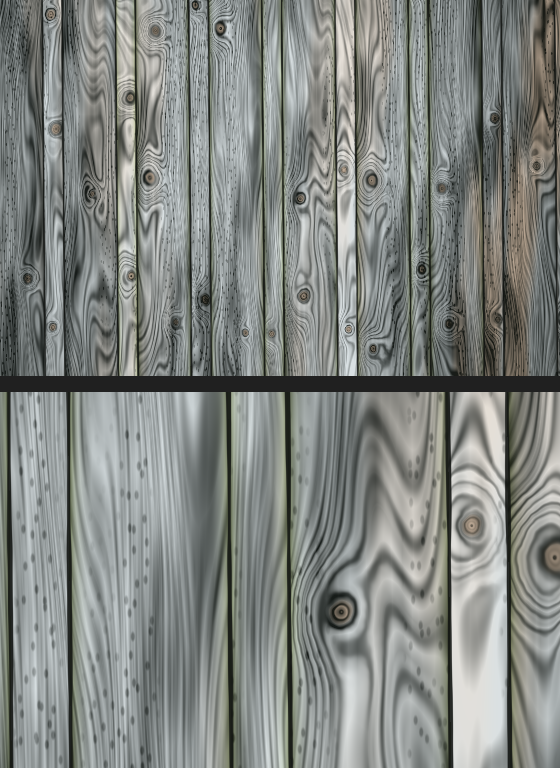
Top, the full canvas; bottom, a detail of the centre.
Give the GLSL for this texture, as a Shadertoy shader.

```glsl
const float PITCH = 0.1307;        // one wide board plus one narrow board
const float FIRST_EDGE = -0.0174;  // left edge of the first wide board
const float WIDE_SHARE = 0.73;     // part of the pitch taken by the wide board
const float LEAN = 0.008;          // sideways drift of the boards with height
const float GAP = 0.0011;          // half width of the dark joint
const float RING_STEP = 0.0066;    // distance between growth lines
const float RING_BEND = 5.5;       // how far the growth lines wander
const float KNOT_STEP = 0.27;      // height holding at most one knot per board
const float KNOT_RADIUS = 0.0105;
const float KNOT_CHANCE = 0.68;
const float BASE_TONE = 0.81;
const float RING_DEPTH = 0.34;
const float FIBRE_DEPTH = 0.34;
const float STAIN_DEPTH = 0.26;
const vec3 DARK_WOOD = vec3(0.09, 0.11, 0.10);
const vec3 PALE_WOOD = vec3(0.85, 0.88, 0.89);
const vec3 WARM_TINT = vec3(1.14, 0.98, 0.86);
const vec3 MOSS = vec3(0.46, 0.52, 0.27);
const vec3 JOINT = vec3(0.07, 0.08, 0.07);

float hash(vec2 p) {
    vec3 h = fract(p.xyx * 0.1031);
    h += dot(h, h.yzx + 33.33);
    return fract((h.x + h.y) * h.z);
}

// Distance to the nearest jittered cell point
float cellular(vec2 p) {
    vec2 cell = floor(p);
    float nearest = 2.0;
    for (int j = -1; j <= 1; j++)
    for (int i = -1; i <= 1; i++) {
        vec2 c = cell + vec2(i, j);
        vec2 point = c + vec2(hash(c), hash(c + 71.7));
        nearest = min(nearest, length(point - p));
    }
    return nearest;
}

// Layered sines, roughly -1 to 1
float waves(vec2 p, float seed) {
    float sum = 0.0, amplitude = 0.55;
    for (int i = 0; i < 3; i++) {
        sum += amplitude * sin(p.x + seed + 1.4 * sin(p.y + 1.7 * seed));
        p = mat2(0.8, 0.6, -0.6, 0.8) * p * 1.9;
        seed += 2.3;
        amplitude *= 0.5;
    }
    return sum;
}

void mainImage(out vec4 fragColor, in vec2 fragCoord) {
    float pixel = 1.0 / iResolution.x;
    vec2 p = fragCoord * pixel;
    float midHeight = 0.5 * iResolution.y * pixel;

    // Alternating wide and narrow boards
    float bay = (p.x + LEAN * (p.y - midHeight) - FIRST_EDGE) / PITCH;
    float narrow = step(WIDE_SHARE, fract(bay));
    float board = 2.0 * floor(bay) + narrow;
    float width = PITCH * mix(WIDE_SHARE, 1.0 - WIDE_SHARE, narrow);
    float x = (fract(bay) - narrow * WIDE_SHARE) * PITCH;
    float edge = min(x, width - x);
    float seed = 7.31 * board;
    vec2 q = vec2(x - 0.5 * width, p.y);

    // Growth lines, parted and wrapped around knots
    float ring = q.x / RING_STEP + RING_BEND * waves(q * vec2(27.0, 5.0), seed);
    float eye = 0.0, rim = 0.0, halo = 0.0;
    for (int j = -1; j <= 1; j++) {
        vec2 id = vec2(board, floor(q.y / KNOT_STEP) + float(j));
        if (hash(id + 5.1) > KNOT_CHANCE) continue;
        float size = KNOT_RADIUS * mix(0.5, 1.0, hash(id + 9.4));
        vec2 center = vec2((hash(id + 17.3) - 0.5) * width * 0.55,
                           (id.y + mix(0.15, 0.85, hash(id + 31.9))) * KNOT_STEP);
        vec2 d = (q - center) / size;
        float r = length(d * vec2(1.0, 0.85)) + 0.12 * waves(d * 1.6, seed);
        float spread = exp(-dot(d * d, vec2(0.12, 0.025)));
        ring -= d.x * size / RING_STEP * spread;
        ring = mix(ring, 2.2 * r, exp(-0.16 * r * r));
        float fromRim = (r - 1.0) / 0.22;
        eye = max(eye, smoothstep(1.1, 0.5, r));
        rim = max(rim, exp(-fromRim * fromRim));
        halo = max(halo, spread);
    }
    float line = 0.5 + 0.5 * sin(6.2832 * ring);
    line *= line * line * (1.0 - smoothstep(0.3, 0.9, fwidth(ring)));
    float patchy = 0.65 + 0.45 * waves(q * vec2(30.0, 7.0), seed + 4.0);

    // Fibres, pits and stains
    float fibre = cellular(vec2(ring * 1.9, q.y * 13.0 + seed)) - 0.45;
    float streak = cellular(vec2(x * 120.0 + seed, q.y * 5.0)) - 0.45;
    float pit = smoothstep(0.24, 0.08, cellular(vec2(x * 140.0 + seed, q.y * 62.0)));
    pit *= smoothstep(0.0, 0.6, waves(q * vec2(60.0, 4.0), seed + 8.0));
    float stain = smoothstep(0.15, 0.85, waves(q * vec2(48.0, 8.0), seed + 1.0));

    // Tone of the weathered surface
    vec2 off = p - vec2(0.46, 1.2 * midHeight);
    float tone = BASE_TONE + 0.07 * narrow + 0.2 * (hash(vec2(board, 3.7)) - 0.5);
    tone -= dot(off * off, vec2(0.95, 0.8));
    tone -= RING_DEPTH * line * clamp(patchy + 0.3 * halo, 0.15, 1.1);
    tone += FIBRE_DEPTH * fibre + 0.22 * streak - 0.26 * pit;
    tone -= STAIN_DEPTH * stain + 0.3 * eye + 0.3 * rim;
    tone -= 0.22 * (1.0 - narrow) * exp(-edge / 0.005);
    vec3 color = mix(DARK_WOOD, PALE_WOOD, clamp(tone, 0.0, 1.0));

    // Brown weathering, moss at some edges, dark joints
    float warm = smoothstep(-0.1, 0.7, waves(q * vec2(35.0, 4.0), seed + 6.0));
    color *= mix(vec3(1.0), WARM_TINT, max(warm * mix(0.35, 1.0, smoothstep(0.55, 0.95, p.x)), eye));
    float moss = step(0.6, hash(vec2(board, 12.3))) * exp(-edge / 0.0035);
    color = mix(color, MOSS * (0.4 + 0.8 * tone), 0.7 * moss);
    float joint = edge + 0.0005 * waves(vec2(p.y * 40.0, 0.0), seed);
    color = mix(color, JOINT, 0.9 * smoothstep(GAP + pixel, GAP - 0.5 * pixel, joint));
    fragColor = vec4(color, 1.0);
}
```
